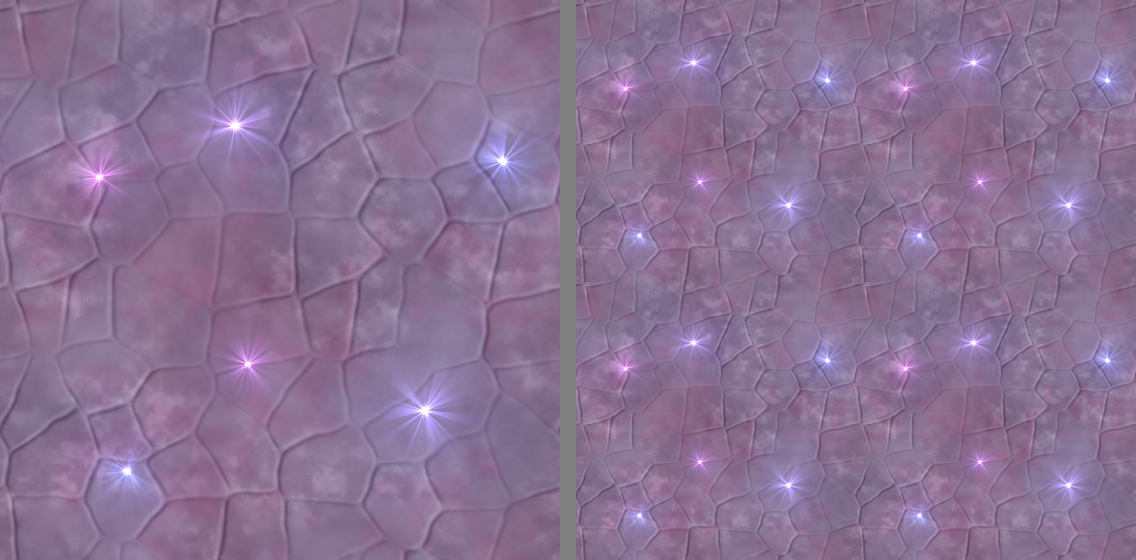
Left: one tile. Right: repeated 2 by 2.
A Shadertoy shader for this texture:

```glsl
vec2 hash2(vec2 p) {
    return fract(sin(vec2(dot(p, vec2(127.1, 311.7)), dot(p, vec2(269.5, 183.3)))) * 43758.5453);
}

// Value noise that wraps after "period" lattice cells
float noise(vec2 p, float period) {
    vec2 i = floor(p), f = fract(p);
    f = f * f * (3.0 - 2.0 * f);
    float a = hash2(mod(i, period)).x;
    float b = hash2(mod(i + vec2(1, 0), period)).x;
    float c = hash2(mod(i + vec2(0, 1), period)).x;
    float d = hash2(mod(i + vec2(1, 1), period)).x;
    return mix(mix(a, b, f.x), mix(c, d, f.x), f.y);
}

float fbm(vec2 uv, float freq) {
    float sum = 0.0, amp = 0.52;
    for (int i = 0; i < 5; i++) {
        sum += amp * noise(uv * freq + float(i) * 5.0, freq);
        freq *= 2.0;
        amp *= 0.52 + 0.08 * float(i == 0);
    }
    return sum * 0.92;
}

float smoothMin(float a, float b, float k) {
    float h = max(k - abs(a - b), 0.0) / k;
    return min(a, b) - h * h * k * 0.25;
}

vec2 cellPoint(vec2 id) {
    return id + 0.04 + 0.92 * hash2(mod(id, 4.0) + 17.0);
}

// Rounded cells: x = distance to the border, y = random value of the cell
vec2 cells(vec2 uv) {
    vec2 p = uv * 8.0, base = floor(p), nearest = vec2(0), nearestId = vec2(0);
    float best = 1e3, border = 1.0;
    for (int y = -2; y <= 2; y++)
    for (int x = -2; x <= 2; x++) {
        vec2 id = base + vec2(x, y), toPoint = cellPoint(id) - p;
        float d = dot(toPoint, toPoint);
        if (d < best) {
            best = d;
            nearest = toPoint;
            nearestId = id;
        }
    }
    for (int y = -2; y <= 2; y++)
    for (int x = -2; x <= 2; x++) {
        vec2 id = nearestId + vec2(x, y), toPoint = cellPoint(id) - p;
        vec2 across = toPoint - nearest;
        if (dot(across, across) > 1e-4)
            border = smoothMin(border, dot(0.5 * (nearest + toPoint), normalize(across)), 0.07);
    }
    return vec2(border / 8.0, hash2(mod(nearestId, 4.0) + 41.0).x);
}

float ridge(vec2 uv) {
    float d = cells(uv).x / 0.0046;
    return exp(-d * d);
}

// Glowing star with irregular rays
vec3 star(vec2 d, float seed, float size, vec3 tint) {
    float r = length(d) / size;
    float turn = atan(d.y, d.x + 1e-6) / 6.2831853;
    float rays = 0.55 * noise(vec2(turn * 32.0, seed), 32.0)
               + 0.45 * noise(vec2(turn * 64.0, seed + 9.0), 64.0);
    rays = smoothstep(0.25, 0.9, rays);
    vec3 light = tint * exp(-r / 0.024) * (0.25 + 1.0 * rays);
    light += mix(tint, vec3(1), 0.45) * 0.8 * exp(-r * r / 0.00005);
    return light + vec3(0.0, 0.014, 0.05) * exp(-r * r / 0.018);
}

void mainImage(out vec4 fragColor, in vec2 fragCoord) {
    vec2 uv = fragCoord / iResolution.xy;

    // Mottled stone
    float cloud = smoothstep(0.25, 0.75, fbm(uv, 8.0));
    float grain = fbm(uv + 0.37, 32.0);
    float patches = smoothstep(0.4, 0.7, fbm(uv + 0.61, 8.0));
    vec3 color = mix(vec3(0.495, 0.415, 0.53), vec3(0.555, 0.475, 0.59), cloud);
    color += 0.16 * (grain - 0.5) * mix(0.4, 1.0, patches);
    color += 0.045 * patches * smoothstep(0.5, 0.75, grain);

    // Broad rosy areas and small stains
    float rosy = smoothstep(0.35, 0.75, noise(uv * 4.0 + 0.5, 4.0));
    float stain = smoothstep(0.52, 0.72, fbm(uv + 0.19, 16.0));
    color += vec3(0.012, -0.022, -0.025) * rosy + vec3(0.015, -0.025, -0.012) * stain;

    // Embossed veins between the cells, lit from the left
    vec2 warp = vec2(noise(uv * 8.0, 8.0), noise(uv * 8.0 + 3.0, 8.0)) - 0.5;
    vec2 fine = vec2(noise(uv * 32.0, 32.0), noise(uv * 32.0 + 7.0, 32.0)) - 0.5;
    vec2 bent = uv + 0.03 * warp + 0.006 * fine;
    vec2 offset = vec2(0.0028, -0.0012);
    float relief = ridge(bent + offset) - ridge(bent - offset);
    float strength = mix(0.4, 1.0, smoothstep(0.2, 0.6, noise(uv * 8.0 + 5.0, 8.0)));
    color += vec3(0.015, -0.014, -0.018) * (cells(bent).y - 0.4);
    color += strength * relief * (relief > 0.0 ? 0.09 : 0.14);

    // Six stars, one in each field of a loose 3 by 2 grid
    for (int i = 0; i < 6; i++) {
        float k = float(i);
        vec2 jitter = hash2(vec2(k, 5.0)) - 0.5;
        vec2 center = (vec2(i % 3, i / 3) + 0.5 + 0.5 * jitter) / vec2(3, 2);
        float pink = fract(k * 0.618);
        vec3 tint = mix(vec3(0.3, 0.45, 1.0), vec3(0.95, 0.4, 0.95), pink);
        float size = 0.7 + 0.6 * fract(k * 0.618 + 0.4);
        color += star(fract(uv - center + 0.5) - 0.5, k, size, tint);
    }

    fragColor = vec4(clamp(color, 0.0, 1.0), 1.0);
}
```
